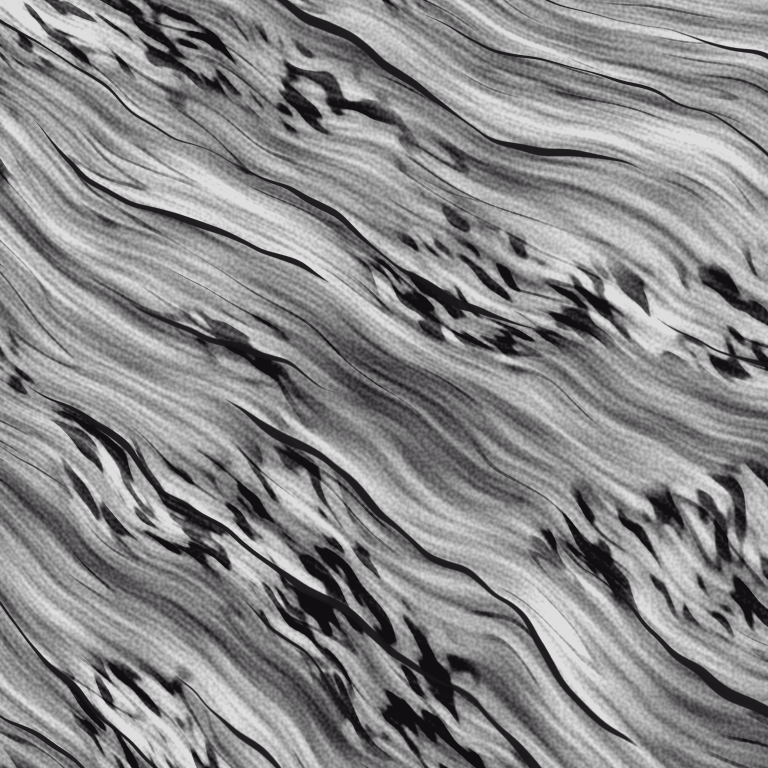
Write a Shadertoy shader that draws this texture.

```glsl
#define SLOPE 0.65
#define FAN 0.25
#define WAVE 0.075
#define ROWS 8.5
#define CRACK_WIDTH 0.0062
#define BASE_TONE 0.615
#define GRAIN 0.37
#define TORN_DEPTH 0.58
#define SPECKLE 0.16
#define DARKEST vec3(0.065, 0.055, 0.065)
#define LIGHTEST vec3(0.87)

float hash(vec2 c) {
    vec3 q = fract(c.xyx * 0.1031);
    q += dot(q, q.yzx + 33.33);
    return fract((q.x + q.y) * q.z);
}

float corner(vec2 cell, vec2 offset) {
    float angle = 6.2832 * hash(cell);
    return dot(vec2(cos(angle), sin(angle)), offset);
}

float gradientNoise(vec2 p) {
    vec2 i = floor(p), f = p - i;
    vec2 s = f * f * f * (f * (f * 6.0 - 15.0) + 10.0);
    vec2 e = vec2(1.0, 0.0);
    return mix(mix(corner(i, f), corner(i + e, f - e), s.x),
               mix(corner(i + e.yx, f - e.yx), corner(i + 1.0, f - 1.0), s.x), s.y);
}

// x runs along the grain, y counts across the layers
vec2 grainSpace(vec2 p) {
    float across = p.y + SLOPE * p.x;
    float along = p.x - SLOPE * p.y;
    float layer = across + FAN * along * (0.8 - across);
    layer += WAVE * gradientNoise(vec2(along * 2.7, across * 2.4) + 4.3);
    layer += 0.3 * WAVE * gradientNoise(vec2(along * 6.5, across * 5.0) + 19.0);
    return vec2(along, layer);
}

// Streaks from broad bands down to hair lines
float grainTone(vec2 g) {
    float tone = 0.9 * gradientNoise(g * vec2(1.5, 7.0) + 11.0);
    tone += gradientNoise(g * vec2(2.2, 24.0) + 37.0);
    tone += gradientNoise(g * vec2(4.0, 62.0) + 53.0);
    tone += 0.7 * gradientNoise(g * vec2(9.0, 145.0) + 71.0);
    return GRAIN * tone;
}

// Short steep splinters inside loose patches
float tornTone(vec2 g) {
    float patchNoise = gradientNoise(g * vec2(2.3, 5.0) + 83.0);
    float mask = smoothstep(0.0, 0.2, patchNoise + 0.13 * (0.75 - g.y));
    vec2 q = vec2(g.x, g.y + 0.2 * g.x);
    q.y += 0.012 * gradientNoise(g * 13.0 + 5.0);
    float splinter = gradientNoise(q * vec2(9.0, 36.0) + 91.0)
                   + 0.7 * gradientNoise(q * vec2(22.0, 82.0) + 17.0);
    float pit = smoothstep(0.02, 0.27, splinter);
    float ridge = smoothstep(0.0, 0.3, -splinter);
    return mask * (0.1 * ridge - TORN_DEPTH * pit);
}

// Thin broken fissures on the zero lines of stretched noise
float fissure(vec2 g) {
    float line = abs(gradientNoise(g * vec2(3.0, 27.0) + 29.0));
    float broken = smoothstep(0.02, 0.2, gradientNoise(g * vec2(4.5, 13.0) + 61.0));
    return broken * (1.0 - smoothstep(0.015, 0.065, line));
}

// x: crack coverage, y: relief shading of its two lips
vec2 cracks(vec2 g) {
    vec2 result = vec2(0.0);
    for (int i = -1; i <= 1; i++) {
        float row = floor(g.y * ROWS) + float(i);
        float seed = hash(vec2(row, 7.0));
        float bend = 0.5 * gradientNoise(vec2(g.x * 2.3, row * 7.37))
                   + 0.07 * gradientNoise(vec2(g.x * 15.0, row * 5.71));
        float d = g.y - (row + 0.3 + 0.4 * seed + bend) / ROWS;
        float open = gradientNoise(vec2(g.x * 1.7 + 9.0 * seed, row * 3.63));
        open = smoothstep(-0.14, 0.16, open);
        float swell = 0.75 + 1.1 * gradientNoise(vec2(g.x * 7.0, row * 2.41));
        float width = CRACK_WIDTH * open * max(swell, 0.25);
        float ink = 1.0 - smoothstep(width - 0.0014, width + 0.0014, abs(d));
        result.x = max(result.x, ink * smoothstep(0.05, 0.3, open));
        result.y += open * clamp(d / 0.005, -1.0, 1.0) * exp(-abs(d) / 0.025);
    }
    return result;
}

void mainImage(out vec4 fragColor, in vec2 fragCoord) {
    vec2 p = fragCoord / iResolution.y;
    vec2 g = grainSpace(p);
    vec2 crack = cracks(g);

    // Surface tone
    float tone = BASE_TONE + grainTone(g) + tornTone(g);
    tone += 0.12 * crack.y - 0.3 * fissure(g);
    tone += SPECKLE * gradientNoise(p * 210.0);

    // Open cracks and final colour
    tone = mix(tone, 0.06, 0.95 * crack.x);
    vec3 color = mix(DARKEST, LIGHTEST, smoothstep(-0.08, 1.0, tone) * 0.35
                     + 0.65 * clamp(tone * 1.12 - 0.03, 0.0, 1.0));
    fragColor = vec4(color, 1.0);
}
```
